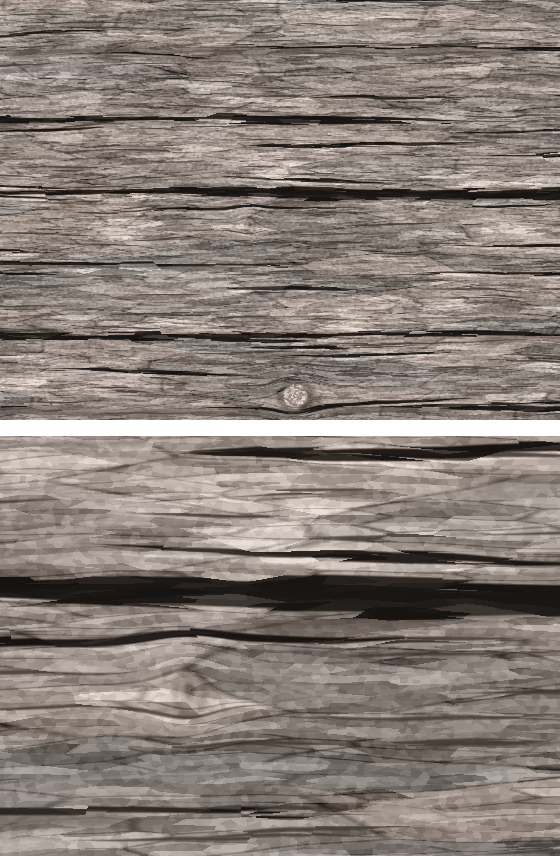
Top, the full canvas; bottom, a detail of the centre.
Reproduce this texture procedurally as a Shadertoy shader.

```glsl
// Weathered wooden boards: long ragged cracks, short splits, splinters and two knots.
// Stretched cellular noise forms the fibres; layered sines bend the grain
// and swell the cracks along their length.

vec2 hash2(vec2 p) {
    vec3 q = fract(p.xyx * vec3(0.1031, 0.1030, 0.0973));
    q += dot(q, q.yzx + 33.33);
    return fract((q.xx + q.yz) * q.zy);
}

// Nearest distance, second distance and a random value per cell
vec3 cells(vec2 p) {
    vec2 base = floor(p), f = p - base;
    vec3 best = vec3(9.0, 9.0, 0.0);
    for (int j = -1; j <= 1; j++)
    for (int i = -1; i <= 1; i++) {
        vec2 o = vec2(i, j);
        float d = length(o + hash2(base + o) - f);
        if (d < best.x) best = vec3(d, best.x, hash2(base + o + 71.0).x);
        else best.y = min(best.y, d);
    }
    return best;
}

float waves(float t) {
    return (sin(t) + 0.5 * sin(2.3 * t + 1.7) + 0.25 * sin(5.1 * t + 0.6)) / 1.75;
}

// Signed distance to scattered, tapering horizontal splits
float splits(vec2 p, vec2 scale, float width) {
    vec2 base = floor(p * scale), f = p * scale - base;
    float dist = 1.0;
    for (int j = -1; j <= 1; j++)
    for (int i = -1; i <= 1; i++) {
        vec2 o = vec2(i, j), h = hash2(base + o), k = hash2(base + o + 37.0);
        vec2 d = f - o - h;
        float taper = 1.0 - pow(abs(d.x) / (0.3 + 0.65 * k.x), 2.0);
        float slope = 0.3 * (h.x - 0.5) * d.x;
        float thick = width * (taper * (0.4 + k.y) - 0.25);
        dist = min(dist, abs(d.y + slope) / scale.y - thick + step(k.y, 0.35));
    }
    return dist;
}

// Pushes the grain outward around a knot
vec2 bendAround(vec2 q, vec2 p, vec2 centre, float radius) {
    vec2 d = (p - centre) / radius;
    q.y -= (p.y - centre.y) * 0.7 * exp(-0.35 * dot(d, d));
    return q;
}

void mainImage(out vec4 fragColor, in vec2 fragCoord) {
    vec2 p = fragCoord / iResolution.y;
    float soft = max(0.0012, 0.6 / iResolution.y);
    vec2 paleKnot = vec2(0.703, 0.057), darkKnot = vec2(0.595, 0.465);

    // Wavy grain space
    vec2 q = p;
    q.y += 0.006 * waves(3.0 * p.x + 4.0 * p.y) + 0.0025 * waves(13.0 * p.x + 9.0 * p.y);
    q = bendAround(q, p, paleKnot, 0.035);
    q = bendAround(q, p, darkKnot, 0.02);

    // Fibres from broad plates down to fine threads
    vec3 plate = cells(q * vec2(3.0, 26.0));
    vec3 flake = cells(q * vec2(8.0, 52.0) + 5.0);
    vec3 sliver = cells(q * vec2(9.0, 88.0) + 11.0);
    vec3 fibre = cells(q * vec2(20.0, 185.0) + 23.0);
    float speckle = cells(p * vec2(150.0, 230.0)).z - 0.5;

    float tone = 0.585 + 0.035 * waves(5.0 * p.x + 17.0 * p.y) + 0.03 * waves(9.0 * p.x - 6.0 * p.y);
    tone += 0.13 * (plate.z - 0.5) + 0.14 * (sliver.z - 0.5);
    tone += 0.23 * (fibre.z - 0.5) + 0.11 * speckle;
    tone += 0.13 * smoothstep(0.86, 0.94, flake.z);
    tone -= 0.17 * (1.0 - smoothstep(0.0, 0.14, sliver.y - sliver.x)) * smoothstep(0.25, 0.8, flake.z);
    tone -= 0.14 * (1.0 - smoothstep(0.0, 0.05, plate.y - plate.x));

    // Knots: a pale speckled face in a dark rim, and a small dark swirl
    float paleR = length((p - paleKnot) * vec2(0.95, 1.0)) / 0.03 + 0.25 * (flake.z - 0.5);
    float darkR = length((p - darkKnot) * vec2(1.3, 0.8)) / 0.02 + 0.6 * (sliver.z - 0.5);
    tone -= 0.16 * exp(-8.0 * pow(paleR - 1.15, 2.0));
    tone = mix(tone, 0.71 + 0.4 * speckle, 1.0 - smoothstep(0.8, 1.0, paleR));
    tone -= (0.2 + 0.07 * sin(9.0 * darkR)) * exp(-darkR * darkR);

    // Short splits with a sunlit lower lip
    float ragged = 0.009 * (flake.z - 0.5) + 0.004 * (sliver.z - 0.5);
    vec2 torn = q + vec2(0.0, 0.5 * ragged);
    float large = splits(torn, vec2(2.6, 11.0), 0.0042);
    float small = splits(torn, vec2(6.0, 28.0), 0.0021);
    float lip = splits(torn + vec2(0.0, 0.006), vec2(2.6, 11.0), 0.0042);
    tone += 0.12 * smoothstep(soft, -soft, lip);
    tone = mix(tone, 0.24, 0.8 * smoothstep(soft, -soft, small));
    float hollow = smoothstep(soft, -soft, large);

    // Long cracks at regular heights, with a shaded shelf beneath
    for (int n = 0; n < 6; n++) {
        float i = float(n);
        float swell = waves(1.9 * p.x + 2.4 * (i - 3.0) - 1.0);
        float size = 0.007 + 0.009 * exp(-3.0 * (i - 3.0) * (i - 3.0));
        float halfWidth = size * (0.45 + 0.9 * swell);
        float below = 0.03 + 0.171 * i + 0.007 * waves(2.6 * p.x + 5.0 * i) - p.y + ragged;
        float shelf = smoothstep(0.0, 0.004, below)
                    * (1.0 - smoothstep(0.014, 0.024, below + ragged))
                    * smoothstep(-0.1, 0.3, waves(3.0 * p.x + 3.7 * i));
        tone = mix(tone, 0.37 + 0.16 * (fibre.z - 0.5), 0.6 * shelf);
        hollow = max(hollow, smoothstep(soft, -soft, abs(below) - halfWidth));
    }
    tone = mix(tone, 0.08 + 0.2 * sliver.z * fibre.z, hollow);

    // Warm grey, with browner debris inside the cracks
    tone = clamp(tone, 0.04, 0.92);
    vec3 warmth = vec3(0.0, 0.04, 0.067) * smoothstep(-0.1, 0.45, tone);
    vec3 colour = tone - warmth * (0.75 + 0.5 * plate.z);
    fragColor = vec4(clamp(colour, 0.0, 1.0), 1.0);
}
```
